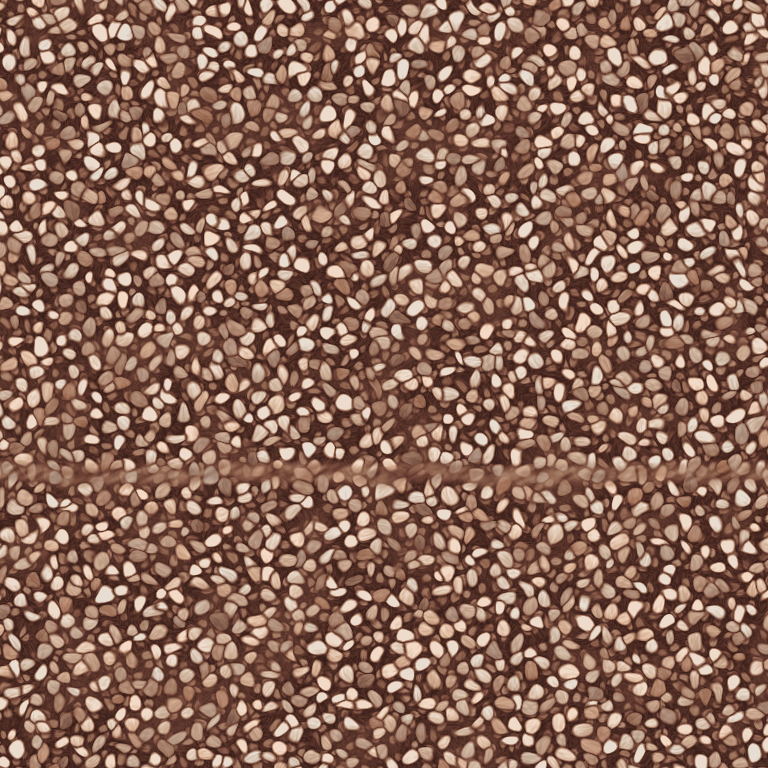
Write a WebGL 2 fragment shader that draws this texture.

```glsl
#version 300 es
precision highp float;
// Densely packed pale, egg-shaped grains over a dark brown bed of dimmer grains.
// Each layer is a jittered grid of tapered ellipses; depth and random tone pick
// a colour from a brown-to-cream ramp, and a murky seam crosses the lower half.

uniform vec2 u_resolution;
out vec4 fragColor;

const float GRAINS_ACROSS = 43.0;
const float GRID_ANGLE = 0.5;
const float SEAM_HEIGHT = 0.383;

struct Grain {
    float dist;   // signed distance to the outline, negative inside
    float depth;  // distance inward from outline or from a touching neighbour
    float tone;   // random value of the grain
    vec2 local;   // position along and across its axis
    vec2 offset;  // unrotated position from its centre
};

float hash(vec2 p) {
    return fract(sin(dot(p, vec2(127.1, 311.7))) * 43758.5453);
}

vec2 hash2(vec2 p) {
    return vec2(hash(p), hash(p + 53.7));
}

float noise(vec2 p) {
    vec2 i = floor(p), f = fract(p);
    f = f * f * (3.0 - 2.0 * f);
    return mix(mix(hash(i), hash(i + vec2(1, 0)), f.x),
               mix(hash(i + vec2(0, 1)), hash(i + vec2(1, 1)), f.x), f.y);
}

vec2 rotate(vec2 p, float angle) {
    float c = cos(angle), s = sin(angle);
    return vec2(c * p.x + s * p.y, c * p.y - s * p.x);
}

float eggDistance(vec2 p, vec2 radii, float taper) {
    p.y *= 1.0 + taper * clamp(p.x / radii.x, -1.2, 1.2);
    return (length(p / radii) - 1.0) * radii.y;
}

// Nearest grain of a jittered grid
Grain findGrain(vec2 p, float seed) {
    Grain g = Grain(9.0, 0.0, 0.0, vec2(0), vec2(0));
    float second = 9.0;
    vec2 base = floor(p);
    for (int y = -1; y <= 1; y++) {
        for (int x = -1; x <= 1; x++) {
            vec2 cell = base + vec2(x, y);
            vec2 id = cell + seed;
            vec2 offset = p - cell - 0.5 - 0.66 * (hash2(id) - 0.5);
            vec2 size = hash2(id + 11.3);
            vec2 radii = vec2(mix(0.37, 0.60, size.x), mix(0.27, 0.43, size.y));
            vec2 local = rotate(offset, 6.2832 * hash(id + 27.9));
            float d = eggDistance(local, radii, 0.35 * hash(id + 5.1));
            if (d < g.dist) {
                second = g.dist;
                g = Grain(d, 0.0, hash(id + 71.4), local, offset);
            } else {
                second = min(second, d);
            }
        }
    }
    g.depth = min(-g.dist, 0.5 * (second - g.dist));
    return g;
}

// Brown-to-cream ramp with evenly spaced stops
vec3 ramp(float t) {
    float s = clamp(t, 0.0, 1.0) * 5.0;
    vec3 c = mix(vec3(0.225, 0.12, 0.10), vec3(0.43, 0.26, 0.21), min(s, 1.0));
    c = mix(c, vec3(0.59, 0.42, 0.33), clamp(s - 1.0, 0.0, 1.0));
    c = mix(c, vec3(0.69, 0.55, 0.47), clamp(s - 2.0, 0.0, 1.0));
    c = mix(c, vec3(0.81, 0.68, 0.58), clamp(s - 3.0, 0.0, 1.0));
    return mix(c, vec3(0.93, 0.86, 0.80), clamp(s - 4.0, 0.0, 1.0));
}

float streaks(Grain g) {
    return noise(g.local * vec2(4.0, 12.0) + g.tone * 40.0) - 0.5;
}

void main() {
    vec2 uv = gl_FragCoord.xy / u_resolution.y;
    vec2 p = rotate(uv, GRID_ANGLE) * GRAINS_ACROSS;
    vec2 bend = vec2(noise(p * 1.3), noise(p * 1.3 + 31.0)) - 0.5;
    p += 0.35 * bend;

    // Dim bed, darkened next to the upper grains
    Grain top = findGrain(p, 0.0);
    Grain bed = findGrain(p * 1.3 + 17.4, 90.0);
    float bedBody = smoothstep(0.0, 0.16, bed.depth) * mix(0.4, 1.0, bed.tone);
    float openness = smoothstep(0.02, 0.18, top.dist);
    float level = (0.07 + 0.52 * bedBody) * mix(0.45, 1.0, openness);
    level += 0.14 * streaks(bed);

    // Pale grains with tan rims, lit softly from above
    float cream = mix(0.38, 1.14, sqrt(top.tone));
    float body = mix(0.34, cream, smoothstep(0.01, 0.12, top.depth));
    body += 0.18 * streaks(top) + 0.18 * rotate(top.offset, -GRID_ANGLE).y;
    level = mix(level, body, smoothstep(-0.02, 0.05, top.depth));

    // Faint murky patches and the horizontal seam
    float patches = 0.25 * smoothstep(0.5, 0.9, noise(uv * 22.0 + 4.0));
    float wander = 0.012 * (noise(uv * vec2(24.0, 6.0)) - 0.5);
    float seam = 1.0 - smoothstep(0.003, 0.020, abs(uv.y - SEAM_HEIGHT + wander));
    float smear = 0.14 + 0.55 * noise(rotate(uv, 0.5) * vec2(70.0, 190.0));
    level = mix(level, 0.34, patches);
    level = mix(level, smear, 0.65 * seam);

    // Warm and cool drift between grains
    float warmth = (hash(vec2(top.tone, 3.7)) - 0.5) * smoothstep(0.0, 0.1, top.depth);
    vec3 color = ramp(level) + 0.05 * warmth * vec3(1.0, -0.3, -1.0);
    fragColor = vec4(color, 1.0);
}
```
